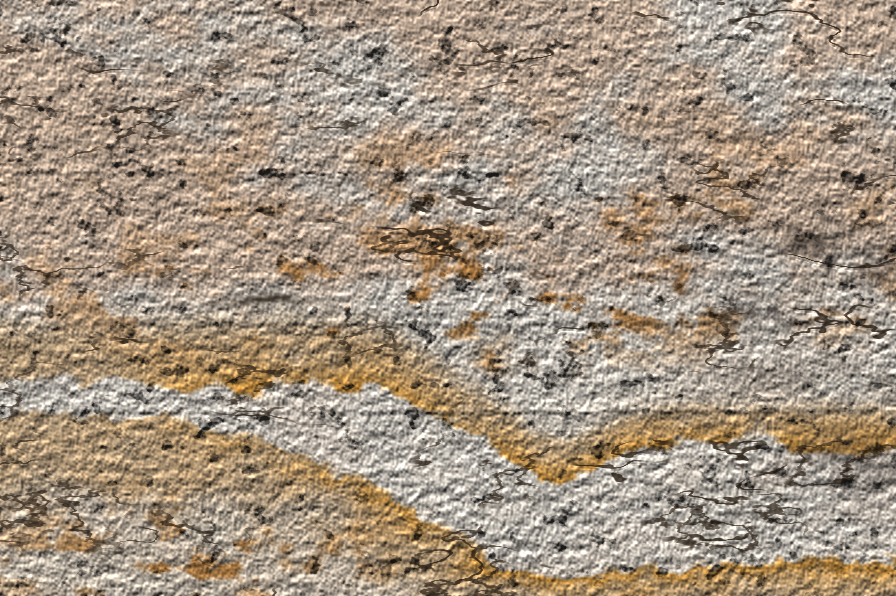
Reproduce this texture procedurally as a Shadertoy shader.

```glsl
// Weathered sandstone wall: gritty pale rock with ochre seams, ledges, cracks and soot

float hash(vec2 cell) {
    vec3 q = fract(cell.xyx * 0.1031);
    q += dot(q, q.yzx + 33.33);
    return fract((q.x + q.y) * q.z);
}

float noise(vec2 p) {
    vec2 i = floor(p), f = fract(p);
    f *= f * (3.0 - 2.0 * f);
    vec2 e = vec2(0.0, 1.0);
    return mix(mix(hash(i), hash(i + e.yx), f.x),
               mix(hash(i + e.xy), hash(i + e.yy), f.x), f.y);
}

float fbm(vec2 p) {
    float sum = 0.0, amp = 0.52;
    for (int i = 0; i < 5; i++) {
        sum += amp * noise(p);
        p = mat2(1.6, 1.2, -1.2, 1.6) * p + 17.3;
        amp *= 0.5;
    }
    return sum;
}

// Height of the sandy surface, from pits down to single grains
float grit(vec2 p) {
    return 0.5 * noise(p * vec2(48.0, 75.0)) + 0.35 * noise(p * 125.0 + 9.0)
         + 0.27 * noise(p * 235.0 + 31.0);
}

// Thin broken contour of a stretched noise field
float crack(vec2 p, vec2 scale, float width, float rarity) {
    float line = abs(fbm(p * scale) - 0.5);
    float gate = smoothstep(rarity, rarity + 0.1, fbm(p * vec2(5.0, 9.0) + scale.yx));
    return (1.0 - smoothstep(width * 0.3, width, line)) * gate;
}

// Horizontal step: x is the shadow, y the lit lip above it
vec2 ledge(float y, float level, float width) {
    float d = (y - level) / width;
    return vec2(exp(-d * d), exp(-(d - 2.2) * (d - 2.2) * 0.6));
}

float blob(vec2 p, vec2 center, vec2 size) {
    vec2 d = (p - center) / size;
    return exp(-dot(d, d));
}

void mainImage(out vec4 fragColor, in vec2 fragCoord) {
    vec2 p = fragCoord / iResolution.y;
    float patches = fbm(p * vec2(4.0, 7.0) + 3.0);
    float rough = fbm(p * vec2(14.0, 20.0) + 40.0);
    float fine = fbm(p * vec2(36.0, 48.0) + 70.0);
    float wobble = (rough - 0.5) * 0.06 + (fine - 0.5) * 0.03;
    float x = p.x, y = p.y + wobble;

    // Pale rock, pinker in the upper half
    float upper = smoothstep(0.44, 0.56, y);
    float pink = smoothstep(0.36, 0.58, patches * 0.6 + rough * 0.4 + upper * 0.13 - 0.09);
    vec3 color = mix(vec3(0.71, 0.69, 0.66), vec3(0.67, 0.59, 0.52), pink * mix(0.25, 0.95, upper));

    // Two ochre seams: one fades upwards, the other downwards
    float seamA = 0.35 - 0.1 * smoothstep(0.6, 0.85, x) - 0.06 * exp(-pow((x - 0.94) / 0.09, 2.0));
    float seamB = 0.31 - 0.1 * smoothstep(0.25, 0.62, x) - 0.165 * smoothstep(0.55, 0.9, x)
                + 0.025 * smoothstep(0.95, 1.4, x);
    float above = y - seamA, below = seamB - y;
    float inA = smoothstep(-0.004, 0.012, above), inB = smoothstep(-0.004, 0.012, below);
    float reach = mix(0.11, 0.06, smoothstep(0.5, 1.1, x));
    float tan_ = max(inA * (1.0 - smoothstep(reach * 0.6, reach * 1.3, above)),
                     inB * (1.0 - 0.75 * smoothstep(0.08, 0.24, below + (patches - 0.5) * 0.3)));
    float ochre = max(inA * exp(-max(above, 0.0) / 0.032) * smoothstep(0.1, 0.45, x),
                      inB * exp(-max(below, 0.0) / 0.028) * smoothstep(0.0, 0.9, x));
    color = mix(color, vec3(0.64, 0.53, 0.39), tan_ * (0.6 + 0.4 * rough));
    color = mix(color, vec3(0.65, 0.43, 0.10), ochre * smoothstep(0.22, 0.6, rough * 0.6 + fine * 0.4));

    // Rusty flecks above the seams and in the lower left corner
    float rustZone = blob(p, vec2(0.75, 0.49), vec2(0.65, 0.08)) + 0.45 * blob(p, vec2(0.9, 0.66), vec2(0.7, 0.12))
                   + blob(p, vec2(0.3, 0.06), vec2(0.3, 0.08));
    float rust = smoothstep(0.53, 0.66, rough * 0.7 + fine * 0.3) * rustZone
               + 0.7 * blob(p + wobble, vec2(0.82, 0.39), vec2(0.03, 0.025));
    color = mix(color, vec3(0.52, 0.34, 0.14), clamp(rust, 0.0, 0.8));

    // Sooty stain on the right with paler echoes
    float soot = blob(p + wobble, vec2(1.36, 0.57), vec2(0.15, 0.055)) + 0.8 * blob(p, vec2(1.28, 0.48), vec2(0.06, 0.03))
               + 0.4 * blob(p, vec2(1.38, 0.36), vec2(0.16, 0.04)) + 0.5 * blob(p, vec2(1.42, 0.22), vec2(0.16, 0.06));
    color = mix(color, vec3(0.24, 0.22, 0.21), min(soot, 1.0) * smoothstep(0.36, 0.64, rough * 0.5 + fine * 0.5));

    // Ledges and faint horizontal bedding
    float level = p.y + 0.004 * (noise(vec2(x * 5.0, 2.0)) - 0.5);
    vec2 steps = 0.8 * ledge(level, 0.456, 0.005) + ledge(level, 0.308, 0.004)
               + 0.6 * ledge(level, 0.71, 0.004) + 0.35 * ledge(level, 0.19, 0.004)
               + 0.4 * ledge(level, 0.06, 0.004);
    float worn = 0.4 + 0.9 * noise(vec2(x * 6.0, p.y * 9.0));
    float bedding = noise(vec2(x * 1.5, p.y * 65.0)) - 0.5;
    float shade = 1.0 + 0.1 * bedding + 0.25 * (rough - 0.5) + worn * (0.13 * steps.y - 0.32 * steps.x);

    // Grit lit from the upper left, with a few deep pits
    float relief = grit(p) - grit(p + vec2(-0.0022, 0.0042));
    shade += 1.75 * relief + 0.28 * (noise(p * 270.0 + 5.0) - 0.5);
    shade -= 0.5 * smoothstep(0.66, 0.76, fine);
    color *= max(shade, 0.15);

    // Cracks with dark hollows and a sunlit lower lip
    vec2 lip = vec2(0.0, 0.006);
    float hollow = max(crack(p, vec2(6.0, 15.0), 0.02, 0.56), 0.85 * crack(p + 5.0, vec2(13.0, 30.0), 0.04, 0.57));
    float lit = crack(p + lip, vec2(6.0, 15.0), 0.02, 0.56);
    hollow = max(hollow, blob(p + wobble * 0.4, vec2(0.45, 0.492), vec2(0.06, 0.007)));
    color *= 1.0 + 0.2 * lit;
    color = mix(color, vec3(0.15, 0.11, 0.07), 0.8 * hollow);

    fragColor = vec4(clamp(color, 0.0, 1.0), 1.0);
}
```
